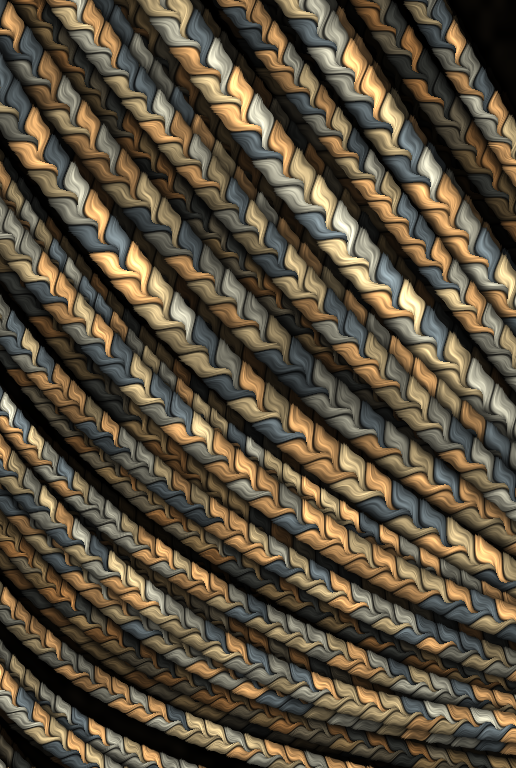
A Shadertoy shader for this texture:

```glsl
// Bundles of braided dry-grass cords sweeping from upper left to lower right.
// Each cord follows an exponential curve; its arc length and signed distance
// feed a herringbone plait of fibrous strands, painted from back to front.

#define CORDS_PER_LAYER 20
#define LAYERS 3
#define WIDE_CORD 0.028
#define THIN_CORD 0.020
#define PLAIT_LENGTH 1.5
#define PLAIT_SLANT 0.95
#define WOBBLE 0.006
#define FIBRE_CONTRAST 0.75
#define BRIGHTNESS 1.22

const float TAU = 6.2831853;

float hash(vec2 p) {
    vec3 q = fract(vec3(p.xyx) * 0.1031);
    q += dot(q, q.yzx + 33.33);
    return fract((q.x + q.y) * q.z);
}

float noise(vec2 p) {
    vec2 i = floor(p), f = fract(p);
    f = f * f * (3.0 - 2.0 * f);
    return mix(mix(hash(i), hash(i + vec2(1, 0)), f.x),
               mix(hash(i + vec2(0, 1)), hash(i + vec2(1, 1)), f.x), f.y);
}

// Dyed and natural grass tones
vec3 strandColour(float pick, float tone) {
    vec3 tan_ = vec3(0.80, 0.62, 0.42);
    vec3 straw = vec3(0.70, 0.63, 0.49);
    vec3 grey = vec3(0.58, 0.58, 0.54);
    vec3 slate = vec3(0.33, 0.37, 0.40);
    vec3 c = pick < 0.30 ? tan_ : pick < 0.55 ? straw : pick < 0.80 ? grey : slate;
    return c * mix(0.75, 1.15, tone);
}

// Height of a cord below the top edge
float cordHeight(float x, float start, float slope, float bend, float phase) {
    return start + slope / bend * (1.0 - exp(-bend * x)) + WOBBLE * sin(9.0 * x + phase);
}

// Plait at length u and offset v (both in half widths); alpha is its cover
vec4 plait(float u, float v, float seed, float pixel) {
    float turn = u / PLAIT_LENGTH;
    float middle = v + 0.22 * sin(TAU * turn);
    float side = step(0.0, middle);
    float across = abs(middle);
    float t = turn + 0.5 * side + PLAIT_SLANT * across;
    float cell = floor(t), f = fract(t);
    vec2 id = vec2(cell + 91.0, seed * 7.0 + side * 3.0);

    // Fine fibres run along each strand
    float fibre = noise(vec2(f * 8.0 + 13.0 * cell, across * 2.2 + seed * 5.0));
    float fine = noise(vec2(f * 17.0 + 29.0 * cell, across * 3.0 + seed * 9.0));
    float grain = 1.0 + FIBRE_CONTRAST * (0.6 * fibre + 0.4 * fine - 0.5);

    // Rounded strand, dark creases, rounded cord
    float strand = mix(0.62, 1.08, sin(3.14159 * pow(f, 0.8)));
    float crease = smoothstep(0.0, 0.14, f) * smoothstep(1.0, 0.88, f);
    crease *= mix(0.55, 1.0, smoothstep(0.0, 0.14, across));
    float roundness = mix(0.22, 1.0, pow(max(1.0 - v * v, 0.0), 0.55));
    float shade = strand * mix(0.38, 1.0, crease) * roundness * (1.0 - 0.16 * v);

    float edge = 0.90 + 0.12 * sin(3.14159 * f) + 0.10 * (fine - 0.5);
    float cover = 1.0 - smoothstep(edge - pixel, edge + pixel, abs(v));
    vec3 colour = strandColour(hash(id), hash(id + 47.0));
    return vec4(colour * grain * shade, cover);
}

void mainImage(out vec4 fragColor, in vec2 fragCoord) {
    vec2 p = fragCoord / iResolution.y;
    p.y = 1.0 - p.y;

    // Dim litter in the gaps
    vec3 colour = vec3(0.045, 0.035, 0.022) * noise(p * vec2(60.0, 45.0));

    for (int i = 0; i < CORDS_PER_LAYER * LAYERS; i++) {
        int layer = i / CORDS_PER_LAYER;
        int slot = (i * 7) % CORDS_PER_LAYER;
        float depth = float(layer) / float(LAYERS - 1);
        float seed = float(i) + 1.0;
        float r1 = hash(vec2(seed, 3.0)), r2 = hash(vec2(seed, 17.0));
        float r3 = hash(vec2(seed, 31.0));

        // Cords lower down are thinner and flatten sooner
        float place = (float(slot) + 0.5 + 0.85 * (r1 - 0.5)) / float(CORDS_PER_LAYER);
        float start = mix(-1.08, 1.12, pow(place, 0.72));
        float tilt = (r2 - 0.5) * mix(0.55, 0.16, depth);
        float bend = 1.14 * exp(1.7 * start);
        float slope = 1.5 - 0.4 * start + tilt;
        float halfWidth = mix(WIDE_CORD, THIN_CORD, smoothstep(-0.1, 0.7, start));
        halfWidth *= mix(0.82, 1.12, r3);
        float phase = TAU * r3;
        start -= 0.33 * tilt;

        // Step to the nearest point of the curve
        float s = slope * exp(-bend * p.x);
        float drop = p.y - cordHeight(p.x, start, slope, bend, phase);
        if (abs(drop) > 3.0 * halfWidth * sqrt(1.0 + s * s)) continue;
        float x = p.x + drop * s / (1.0 + s * s);
        s = slope * exp(-bend * x);
        float q = sqrt(1.0 + s * s);
        drop = p.y - cordHeight(x, start, slope, bend, phase);
        float v = (drop - s * (p.x - x)) / (q * halfWidth);
        float u = -(q + log(s / (1.0 + q))) / (bend * halfWidth) + 40.0 * r1;

        // Contact shadow, then the lit cord
        colour *= mix(0.22, 1.0, smoothstep(0.8, 1.75, abs(v)));
        vec4 cord = plait(u, v, seed, 0.9 / (iResolution.y * halfWidth));
        float light = mix(0.17, 1.0, pow(depth, 1.2)) * mix(0.82, 1.1, r2);
        light *= 0.78 + 0.4 * noise(vec2(u * 0.13, seed * 11.0));
        vec3 tint = mix(vec3(1.0, 0.84, 0.62), vec3(1.0, 0.98, 0.93), depth);
        colour = mix(colour, cord.rgb * tint * light * BRIGHTNESS, cord.a);
    }
    fragColor = vec4(clamp(colour, 0.0, 1.0), 1.0);
}
```
